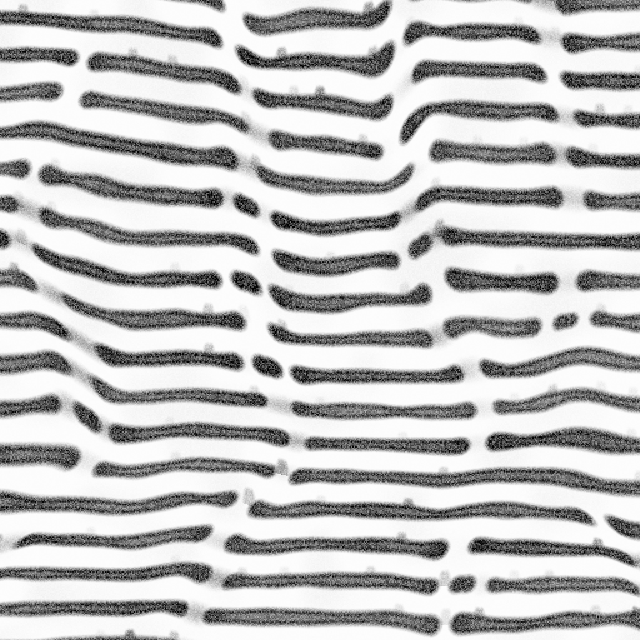
A WebGL 2 fragment shader for this pattern:

```glsl
#version 300 es
precision highp float;
// Draws grainy, wavy dark bands with rounded ends, broken along wandering fault lines.

uniform vec2 u_resolution;
out vec4 outColor;

// Tunable values; lengths are in canvas units.
const float ROWS = 16.1;            // bands over the canvas height
const float FAULT_SPACING = 0.31;   // distance between fault lines
const float FAULT_BLEND = 0.05;     // half width of the bend at a fault
const float FAULT_SHIFT = 1.1;      // largest band offset across a fault, in rows
const float BAND_RADIUS = 0.0105;
const float EDGE_SOFTNESS = 0.0058;
const float GAP_HALF = 0.022;
const float ISLAND_GAP_HALF = 0.05;
const float ISLAND_CHANCE = 0.12;
const float GAP_CHANCE = 0.36;
const float GRAIN_CELLS = 512.0;
const float GRAIN_STRENGTH = 0.42;
const float PAPER = 0.99;
const float RIM_TONE = 0.2;
const float CORE_TONE = 0.46;
const int FAULTS = 5;

float hash(vec2 p) {
    vec3 q = fract(vec3(p.xyx) * 0.1031);
    q += dot(q, q.yzx + 33.33);
    return fract((q.x + q.y) * q.z);
}

float noise(vec2 p) {
    vec2 cell = floor(p);
    vec2 f = fract(p);
    f = f * f * (3.0 - 2.0 * f);
    float low = mix(hash(cell), hash(cell + vec2(1.0, 0.0)), f.x);
    float high = mix(hash(cell + vec2(0.0, 1.0)), hash(cell + 1.0), f.x);
    return mix(low, high, f.y);
}

// Horizontal place of fault k at height y.
float faultX(float k, float y) {
    float wander = noise(vec2(k * 7.0 + 3.0, y * 3.0 + 5.0)) - 0.5;
    return (k + 0.1 + 0.8 * wander) * FAULT_SPACING;
}

// Row offset of the domain to the right of fault k.
float domainShift(float k, float y) {
    return FAULT_SHIFT * (noise(vec2(k * 5.0 + 40.0, y * 2.2 + 9.0)) - 0.5);
}

// Continuous row coordinate: whole numbers lie on band axes.
float rowPhase(vec2 p) {
    float shift = domainShift(-1.0, p.y);
    for (int i = 0; i < FAULTS; i++) {
        float k = float(i);
        float side = smoothstep(-FAULT_BLEND, FAULT_BLEND, p.x - faultX(k, p.y));
        shift = mix(shift, domainShift(k, p.y), side);
    }
    float swell = 1.1 * noise(p * vec2(2.6, 1.3) + 21.0);
    float ripple = 0.4 * noise(p * vec2(10.0, 5.0) + 57.0);
    return p.y * ROWS + swell + ripple + shift;
}

// Signed distance along a row to the nearest band end; positive inside a gap.
float gapDepth(vec2 p, float row) {
    float depth = -1.0;
    float rowY = row / ROWS;
    for (int i = 0; i < FAULTS; i++) {
        float k = float(i);
        vec2 id = vec2(row + 70.0, k * 13.0 + 4.0);
        // Bands break more often where the two sides are out of step.
        float slip = abs(domainShift(k, rowY) - domainShift(k - 1.0, rowY));
        if (hash(id) > GAP_CHANCE + slip) continue;
        float jitter = 0.05 * (hash(id + 31.0) - 0.5);
        float away = abs(p.x - faultX(k, p.y) - jitter);
        bool island = hash(id + 67.0) < ISLAND_CHANCE;
        float halfGap = island ? ISLAND_GAP_HALF : GAP_HALF + 0.01 * hash(id + 89.0);
        float local = halfGap - away;
        if (island) local = min(local, away - 0.007);
        depth = max(depth, local);
    }
    return depth;
}

// Faint, sparse spurs standing on the upper side of the bands.
float spurs(vec2 p, float row, float rise) {
    float column = p.x / 0.06;
    vec2 id = vec2(floor(column) + 11.0, row + 130.0);
    float x = (fract(column) - 0.3 - 0.4 * hash(id + 5.0)) * 0.06;
    float taper = mix(0.014, 0.008, clamp((rise - 0.008) / 0.02, 0.0, 1.0));
    float body = 1.0 - smoothstep(taper * 0.3, taper, abs(x));
    body *= 1.0 - smoothstep(0.02, 0.029, rise);
    float strength = hash(id + 17.0);
    return body * step(0.0, rise) * step(0.68, hash(id)) * (0.05 + 0.4 * pow(strength, 3.0));
}

void main() {
    vec2 uv = gl_FragCoord.xy / u_resolution;
    float phase = rowPhase(uv);
    float row = floor(phase + 0.5);
    float rise = (phase - row) / ROWS;

    // Band shape: a bent capsule with a swelling outline and bulbous ends.
    float depth = gapDepth(uv, row);
    float inner = max(-depth, 0.0);
    float bulge = 0.0024 * cos(inner * 75.0) * exp(-inner * 20.0);
    float swelling = 0.0065 * (noise(vec2(uv.x * 19.0, row * 3.7 + 90.0)) - 0.5);
    float dist = length(vec2(max(depth, 0.0), rise)) - BAND_RADIUS - bulge - swelling;

    // Paper with faint clouds, smudged gaps and spurs.
    float tone = PAPER - 0.03 * smoothstep(0.4, 1.0, noise(uv * 14.0 + 7.0));
    float smudge = smoothstep(0.0, 0.02, depth) * (1.0 - smoothstep(0.0, 0.024, abs(rise)));
    tone -= 0.3 * smudge * smoothstep(0.3, 0.9, noise(uv * 9.0 + 33.0));
    tone -= spurs(uv, row, rise);

    // Ink: dark rim, patchy lighter core, uneven along the band.
    float core = smoothstep(0.003, 0.0095, -dist) * mix(0.35, 1.0, smoothstep(0.0, 0.04, inner));
    core *= 0.7 + 0.5 * noise(vec2(uv.x * 24.0, row * 5.3 + 44.0));
    float load = 0.16 * (noise(vec2(uv.x * 5.0, row * 2.3 + 60.0)) - 0.45);
    float ink = mix(RIM_TONE, CORE_TONE, core) + load;
    tone = mix(tone, ink, 1.0 - smoothstep(-EDGE_SOFTNESS, EDGE_SOFTNESS * 1.2, dist));

    // Fine grain, stronger where the tone is darker.
    vec2 grainCell = floor(uv * GRAIN_CELLS);
    float grain = hash(grainCell + 3.0) + hash(grainCell + 719.0) - 1.0;
    tone += GRAIN_STRENGTH * grain * (1.0 - tone);
    outColor = vec4(vec3(clamp(tone, 0.0, 1.0)), 1.0);
}
```
